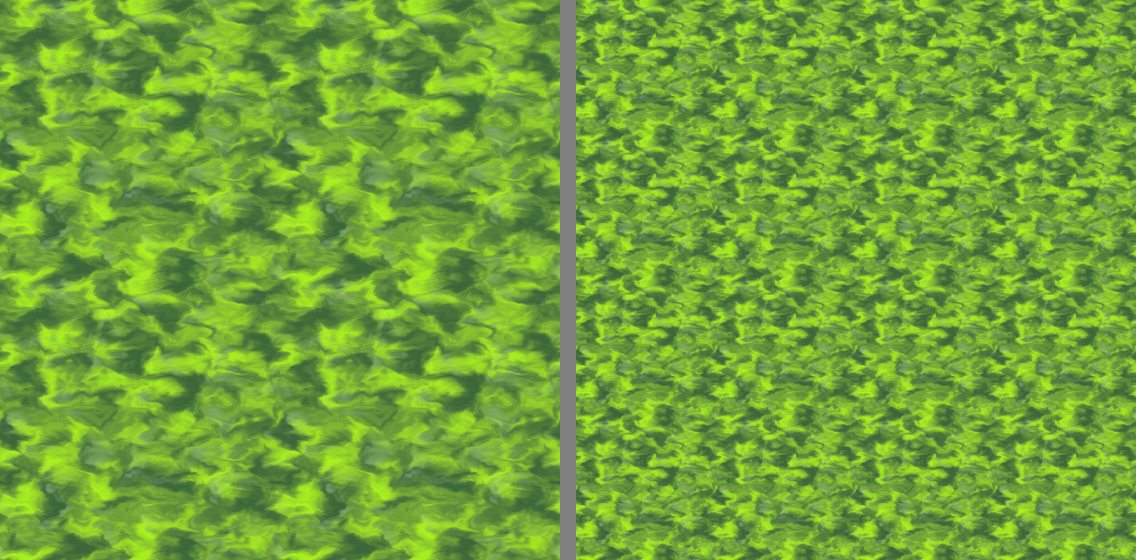
Left: one tile. Right: repeated 2 by 2.
A Shadertoy shader for this texture:

```glsl
// Mossy green camouflage: small, horizontally stretched blobs with curled, misty edges.
// Wrapping gradient noise is summed in octaves, then bent twice by further noise
// (domain warping) and mapped to a green ramp. The tile repeats 2 by 2.

const float REPEATS = 2.0;
const vec2 CELLS = vec2(7.0, 12.0);   // noise cells per tile, wider than tall

const vec3 DARK_GREEN = vec3(0.235, 0.405, 0.225);
const vec3 MID_GREEN  = vec3(0.445, 0.640, 0.220);
const vec3 LIME       = vec3(0.665, 0.950, 0.120);
const vec3 MIST       = vec3(0.570, 0.700, 0.540);

// Sine-free hash of a lattice point and a seed, 0 to 1
float hash(vec2 cell, float seed) {
    vec3 h = fract(vec3(cell.xyx + seed * 17.3) * vec3(0.1031, 0.1030, 0.0973));
    h += dot(h, h.yzx + 33.33);
    return fract((h.x + h.y) * h.z);
}

// Slope contribution of one wrapped lattice corner
float corner(vec2 cell, vec2 offset, vec2 period, float seed) {
    float angle = 6.2832 * hash(mod(cell, period), seed);
    return dot(vec2(cos(angle), sin(angle)), offset);
}

// Gradient noise around zero that wraps after `period` cells
float wrapNoise(vec2 p, vec2 period, float seed) {
    vec2 cell = floor(p);
    vec2 f = p - cell;
    vec2 s = f * f * f * (f * (f * 6.0 - 15.0) + 10.0);
    vec2 x = vec2(1.0, 0.0), y = vec2(0.0, 1.0);
    float low  = mix(corner(cell, f, period, seed),
                     corner(cell + x, f - x, period, seed), s.x);
    float high = mix(corner(cell + y, f - y, period, seed),
                     corner(cell + 1.0, f - 1.0, period, seed), s.x);
    return mix(low, high, s.y);
}

// Octave sum of wrapping noise, around zero
float fbm(vec2 p, vec2 period, float seed) {
    float sum = 0.0, amplitude = 1.0;
    for (int i = 0; i < 4; i++) {
        sum += amplitude * wrapNoise(p, period, seed + float(i));
        amplitude *= 0.42;
        p *= 2.0;
        period *= 2.0;
    }
    return sum;
}

// Two independent noise values, used as a displacement
vec2 fbm2(vec2 p, vec2 period, float seed) {
    return vec2(fbm(p, period, seed), fbm(p, period, seed + 7.0));
}

// Dark to lime ramp through a mid green
vec3 greenRamp(float t) {
    vec3 lower = mix(DARK_GREEN, MID_GREEN, clamp(t * 2.0, 0.0, 1.0));
    return mix(lower, LIME, clamp(t * 2.0 - 1.0, 0.0, 1.0));
}

void mainImage(out vec4 fragColor, in vec2 fragCoord) {
    vec2 p = fract(fragCoord / iResolution.xy * REPEATS) * CELLS;

    // Two rounds of warping curl the blobs
    vec2 bend = fbm2(p, CELLS, 1.0);
    vec2 curl = fbm2(p + 0.5 * bend, CELLS, 21.0);
    float height = fbm(p + 0.8 * curl, CELLS, 41.0);

    // Blob colour
    float tone = smoothstep(-0.58, 0.64, height);
    vec3 color = greenRamp(tone);

    // Pale mist in the folds, wrinkled by fine noise
    float wrinkle = fbm(p * 2.0 + 1.5 * curl, CELLS * 2.0, 61.0);
    float mist = smoothstep(0.0, 0.5, curl.x) * smoothstep(-0.5, 0.4, wrinkle);
    color = mix(color, MIST, 0.6 * mist * (1.0 - 0.4 * tone));

    fragColor = vec4(color, 1.0);
}
```
